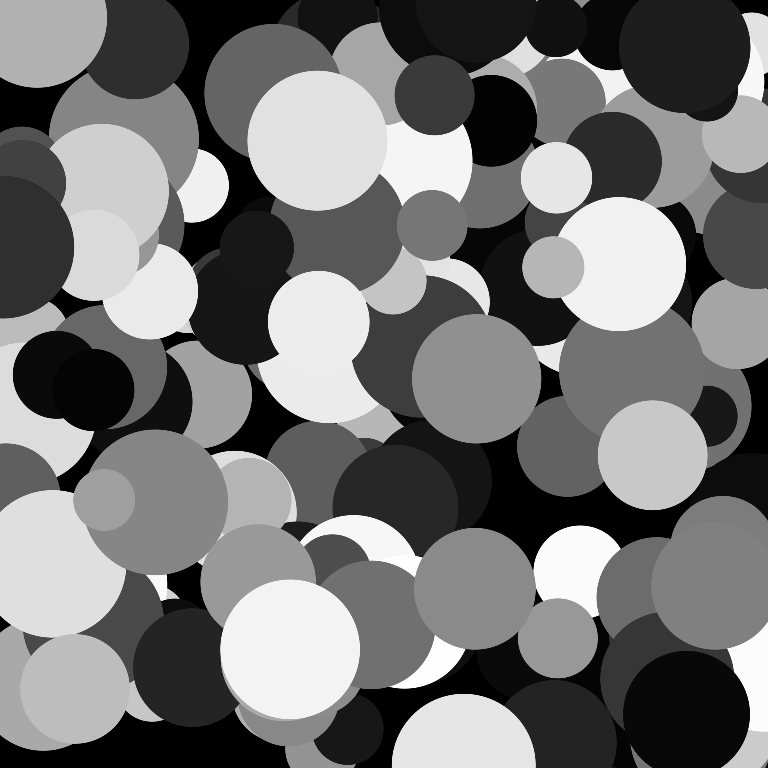
Reproduce this pattern procedurally as a Shadertoy shader.

```glsl
// Overlapping flat grey discs of mixed size scattered on black.

const int   DISC_COUNT = 155;
const float RADIUS_MIN = 0.039;   // in canvas heights
const float RADIUS_MAX = 0.098;
const float EDGE_PIXELS = 0.8;    // width of the smoothed rim
const uint  SEED = 17u;
const float GOLDEN_STEP = 0.61803;
const vec3  BACKGROUND = vec3(0.0);

// Tone curve: share of discs (x) mapped to grey level (y).
const int  KNOTS = 7;
const vec2 TONE_CURVE[KNOTS] = vec2[KNOTS](
    vec2(0.00, 0.01), vec2(0.22, 0.10), vec2(0.34, 0.25), vec2(0.46, 0.43),
    vec2(0.64, 0.63), vec2(0.82, 0.86), vec2(1.00, 1.00));

// Integer hash: three independent values in 0..1.
vec3 hash3(uvec3 v) {
    v = v * 1664525u + 1013904223u;
    v.x += v.y * v.z; v.y += v.z * v.x; v.z += v.x * v.y;
    v ^= v >> 16u;
    v.x += v.y * v.z; v.y += v.z * v.x; v.z += v.x * v.y;
    return vec3(v >> 8u) / 16777216.0;
}

// Piecewise linear lookup in the tone curve.
float greyLevel(float share) {
    float grey = TONE_CURVE[0].y;
    for (int k = 1; k < KNOTS; k++) {
        vec2 a = TONE_CURVE[k - 1], b = TONE_CURVE[k];
        grey += (b.y - a.y) * clamp((share - a.x) / (b.x - a.x), 0.0, 1.0);
    }
    return grey;
}

void mainImage(out vec4 fragColor, in vec2 fragCoord) {
    vec2 canvas = vec2(iResolution.x / iResolution.y, 1.0);
    vec2 p = fragCoord / iResolution.y;
    float rim = 0.5 * EDGE_PIXELS / iResolution.y;
    vec3 color = BACKGROUND;

    // Paint the discs from back to front.
    for (int i = 0; i < DISC_COUNT; i++) {
        vec3 rnd = hash3(uvec3(uint(i), SEED, uint(i) ^ 91u));
        float radius = mix(RADIUS_MIN, RADIUS_MAX, rnd.z);
        float dist = length(p - rnd.xy * canvas) - radius;
        if (dist < rim) {
            // Golden-ratio steps spread the tones evenly over the discs.
            float grey = greyLevel(fract(float(i) * GOLDEN_STEP));
            color = mix(color, vec3(grey), 1.0 - smoothstep(-rim, rim, dist));
        }
    }
    fragColor = vec4(color, 1.0);
}
```
